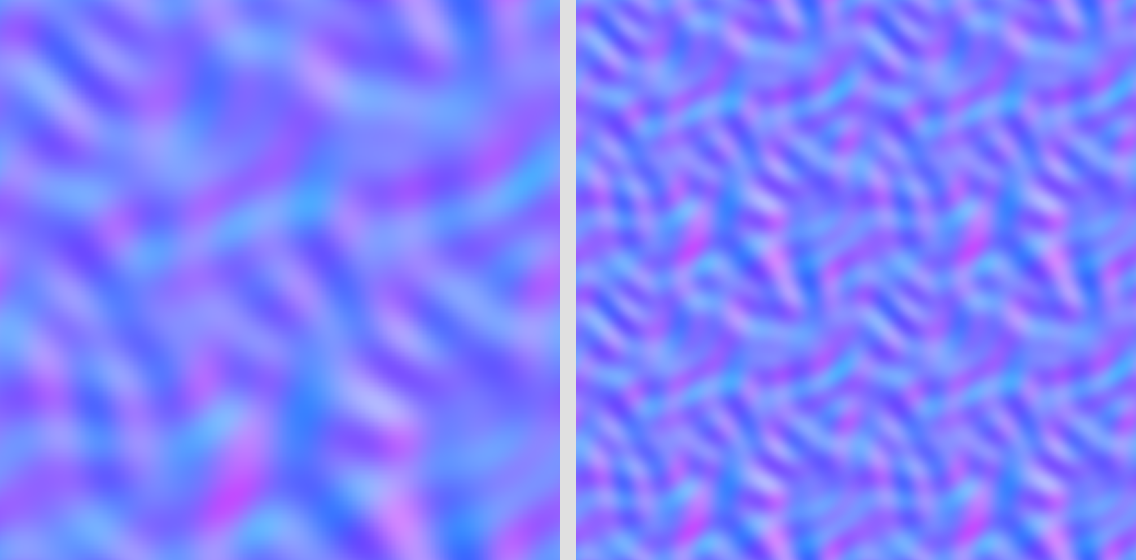
Left, the tile; right, the same tile 2 across and 2 down.
Reproduce this texture map procedurally as a three.js fragment shader.

```glsl
// Tangent-space normal map of a softly rippled liquid surface.
// Sums hashed sine waves with whole-number frequencies, bent by a periodic
// warp, and encodes the slope on a soft texel grid as red and green.

varying vec2 vUv;

const float TAU = 6.2831853;
const int WAVES = 40;
const float MIN_FREQ = 2.8;                // cycles across the tile
const float MAX_FREQ = 8.8;
const float LEAN = 0.2;                    // favoured wave direction, radians
const float LEAN_BIAS = 0.18;              // 0 = all directions equal
const vec2 WARP_AMOUNT = vec2(0.024, 0.022);
const vec2 WARP_FREQ = vec2(2.0, 2.0);     // whole numbers keep the tiling
const vec2 WARP_PHASE = vec2(1.1, 4.3);
const vec2 RELIEF = vec2(0.080, 0.087);    // spread of red and green
const vec3 FLAT_COLOR = vec3(0.5, 0.5, 1.0);
const float TEXELS = 128.0;                // soft grid cells across the tile

float hash(float n) {
  n = fract(n * 0.1031);
  n *= n + 33.33;
  n *= n + n;
  return fract(n);
}

// Ease the coordinate inside each cell, so texels show as faint soft steps
vec2 softTexel(vec2 uv) {
  vec2 cell = uv * TEXELS;
  return (floor(cell) + smoothstep(0.0, 1.0, fract(cell))) / TEXELS;
}

// Whole-number wave vector, with directions spread over a half turn
vec2 waveVector(float id) {
  float angle = 0.5 * TAU * (id + hash(id + 11.0)) / float(WAVES);
  angle -= LEAN_BIAS * sin(2.0 * (angle - LEAN));
  // Golden-ratio steps spread the frequencies evenly over all directions
  float freq = mix(MIN_FREQ, MAX_FREQ, fract(id * 0.618034));
  return floor(freq * vec2(cos(angle), sin(angle)) + 0.5);
}

// Slope of the summed waves, close to unit variance per axis
vec2 waveSlope(vec2 p) {
  vec2 slope = vec2(0.0);
  for (int i = 0; i < WAVES; i++) {
    float id = float(i);
    vec2 k = waveVector(id);
    slope += normalize(k) * cos(TAU * (dot(k, p) + hash(id + 207.0)));
  }
  return slope * 2.0 / sqrt(float(WAVES));
}

void main() {
  vec2 uv = softTexel(vUv);

  // Bend the crests: each axis is shifted by a sine of the other
  vec2 bend = TAU * WARP_FREQ * uv.yx + WARP_PHASE;
  vec2 slope = waveSlope(uv + WARP_AMOUNT * sin(bend));

  // Carry the slope back through the warp by the chain rule
  vec2 stretch = WARP_AMOUNT * TAU * WARP_FREQ * cos(bend);
  slope += slope.yx * stretch.yx;

  gl_FragColor = vec4(FLAT_COLOR + vec3(RELIEF * slope, 0.0), 1.0);
}
```
